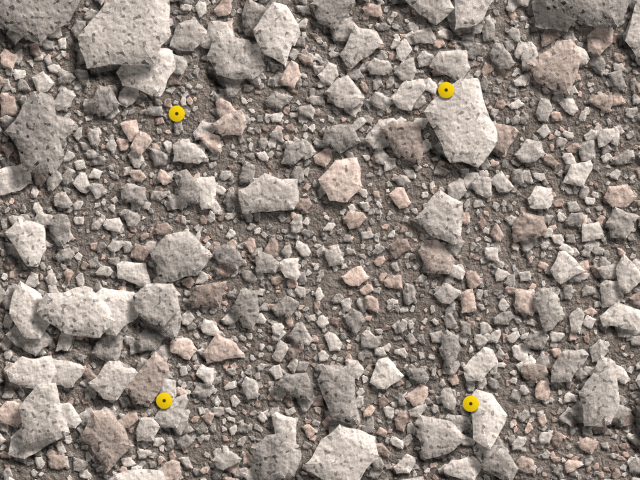
This texture is drawn by a WebGL 2 fragment shader. Its source:

```glsl
#version 300 es
precision highp float;
// Stony, sunlit soil strewn with angular rubble and a few yellow discs.
// Noisy earth is covered by layers of scattered convex stones, small to large;
// each stone gets bevelled edges, a pitted surface and a cast shadow.
uniform vec2 u_resolution;
out vec4 fragColor;

const float TAU = 6.2831853;
const vec2 LIGHT = vec2(0.6, 0.8);   // direction towards the sun
const int LAYERS = 6;

vec2 hash22(vec2 p) {
  vec3 q = fract(p.xyx * vec3(0.1031, 0.1030, 0.0973));
  q += dot(q, q.yzx + 33.33);
  return fract((q.xx + q.yz) * q.zy);
}

float cornerSlope(vec2 cell, vec2 corner, vec2 f) {
  return dot(hash22(cell + corner) * 2.0 - 1.0, f - corner);
}

float gradientNoise(vec2 p) {
  vec2 i = floor(p), f = p - i;
  vec2 u = f * f * f * (f * (f * 6.0 - 15.0) + 10.0);
  float low = mix(cornerSlope(i, vec2(0, 0), f), cornerSlope(i, vec2(1, 0), f), u.x);
  float high = mix(cornerSlope(i, vec2(0, 1), f), cornerSlope(i, vec2(1, 1), f), u.x);
  return 1.4 * mix(low, high, u.y);
}

float fbm(vec2 p) {
  float sum = 0.0, amp = 0.5;
  for (int i = 0; i < 4; i++) {
    sum += amp * gradientNoise(p);
    p = mat2(1.6, 1.2, -1.2, 1.6) * p + 17.3;
    amp *= 0.6;
  }
  return sum;
}

// Brightness of a rough surface lit from the side
float relief(vec2 p, float frequency) {
  vec2 q = p * frequency;
  return fbm(q) - fbm(q + LIGHT * 0.3);
}

// Random convex polygon: x = distance, y = distance of its shadow, zw = edge normal
vec4 stoneShape(vec2 q, float radius, float drop, vec2 id) {
  vec4 shape = vec4(-1e3, -1e3, 0.0, 0.0);
  float turn = TAU * hash22(id + 5.7).x;
  for (int i = 0; i < 6; i++) {
    vec2 h = hash22(id + float(i) * 11.3);
    float angle = (float(i) + 0.75 * h.x) * TAU / 6.0;
    vec2 normal = vec2(cos(angle), sin(angle));
    float across = sin(angle - turn);
    float offset = radius * mix(0.68, 1.0, h.y) * mix(1.0, 0.62, across * across);
    float d = dot(q, normal) - offset;
    if (d > shape.x) shape.xzw = vec3(d, normal);
    shape.y = max(shape.y, d + drop * dot(LIGHT, normal));
  }
  return shape;
}

vec3 stoneColor(vec2 p, vec4 shape, float radius, float size, vec2 id) {
  vec2 h = hash22(id + 71.9);
  float tone = mix(0.50, 0.80, h.x) + 0.07 * size;
  float bevel = smoothstep(-0.38 * radius, 0.0, shape.x);
  tone += 0.24 * bevel * dot(shape.zw, LIGHT);
  tone += 0.16 * fbm(p * 1.3 / radius + id);
  tone += 0.34 * relief(p, 65.0);
  tone -= 0.22 * size * smoothstep(0.22, 0.5, gradientNoise(p * 95.0 + id));
  vec3 pale = vec3(1.05, 0.99, 0.94);
  vec3 sherd = vec3(1.07, 0.92, 0.84);
  return tone * mix(pale, sherd, step(0.78, h.y) * (1.0 - 0.6 * size));
}

// One jittered grid of stones laid over the ground colour
vec3 scatterStones(vec3 ground, vec2 p, float cell, float density, float size, float pixel) {
  vec2 wobble = vec2(gradientNoise(p * 4.0 / cell), gradientNoise(p * 4.0 / cell + 40.0));
  vec2 q = p + wobble * cell * 0.045;
  vec2 base = floor(q / cell);
  vec4 nearest = vec4(1e3);
  vec2 nearestId = base;
  float nearestRadius = cell, shadow = 0.0;
  for (int k = 0; k < 9; k++) {
    vec2 id = base + vec2(k % 3 - 1, k / 3 - 1);
    vec2 seed = id + size * 230.0 + 101.0;
    vec2 center = (id + 0.5 + 0.6 * (hash22(seed) - 0.5)) * cell;
    vec2 h = hash22(seed + 37.1);
    float clearing = smoothstep(0.08, 0.42, length(center - vec2(0.72, 0.46)));
    if (h.x > density * mix(1.0, clearing, size)) continue;
    float radius = cell * mix(0.27, 0.6, h.y);
    vec4 shape = stoneShape(q - center, radius, radius * 0.3, seed);
    float blur = 0.07 * radius + pixel;
    shadow = max(shadow, 1.0 - smoothstep(-blur, blur * 1.5, shape.y));
    if (shape.x < nearest.x) {
      nearest = shape;
      nearestId = seed;
      nearestRadius = radius;
    }
  }
  ground *= 1.0 - 0.52 * shadow;
  vec3 stone = stoneColor(p, nearest, nearestRadius, size, nearestId);
  return mix(ground, stone, 1.0 - smoothstep(-pixel, pixel, nearest.x));
}

vec3 soilColor(vec2 p) {
  float tone = 0.455 + 0.10 * fbm(p * 5.0) + 0.18 * fbm(p * 60.0) + 0.36 * relief(p, 110.0);
  return tone * vec3(1.07, 0.98, 0.91);
}

vec3 yellowDisc(vec3 ground, vec2 q, float radius, float pixel) {
  float d = length(q);
  float shade = 1.0 - smoothstep(-pixel, 2.0 * pixel, length(q + LIGHT * radius * 0.3) - radius);
  vec3 paint = vec3(0.97, 0.82, 0.10) * (0.94 + 0.12 * dot(q, LIGHT) / radius);
  paint *= mix(0.3, 1.0, smoothstep(-pixel, pixel, d - radius * 0.2));
  return mix(ground * (1.0 - 0.5 * shade), paint, 1.0 - smoothstep(-pixel, pixel, d - radius));
}

void main() {
  vec2 p = gl_FragCoord.xy / u_resolution.y;
  float pixel = 0.8 / u_resolution.y;
  vec3 color = soilColor(p);
  // Rubble, from grit to boulders
  for (int i = 0; i < LAYERS; i++) {
    float size = float(i) / float(LAYERS - 1);
    color = scatterStones(color, p, 0.019 * pow(11.5, size), mix(0.72, 0.6, size), size, pixel);
  }
  // Discs near the four corners
  for (int i = 0; i < 4; i++) {
    vec2 spot = mix(vec2(0.36, 0.165), vec2(0.95, 0.78), vec2(i % 2, i / 2));
    spot += 0.1 * (hash22(vec2(i, 3)) - 0.5);
    color = yellowDisc(color, p - spot, 0.017, pixel);
  }
  fragColor = vec4(clamp(color, 0.0, 1.0), 1.0);
}
```
